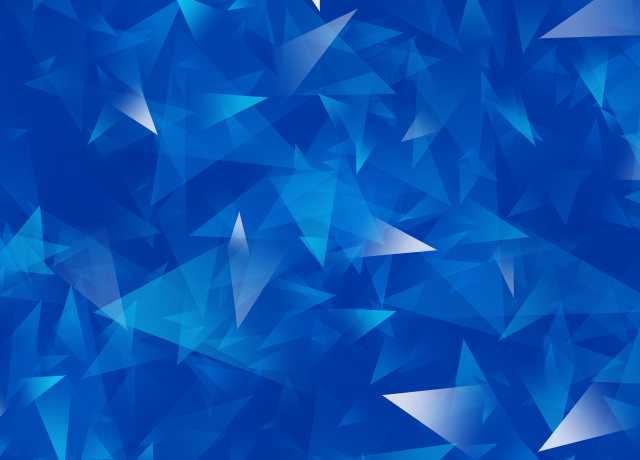
This background is drawn by a Shadertoy shader. Its source:

```glsl
vec4 hash4(float n) {
    vec4 q = fract(n * vec4(0.1031, 0.1030, 0.0973, 0.1099) + 0.137);
    q += dot(q, q.wzxy + 33.33);
    return fract((q.xxyz + q.yzzw) * q.zywx);
}

vec2 heading(float angle) {
    return vec2(cos(angle), sin(angle));
}

// Broad pattern of lit and shaded regions, 0 to 1
float glow(vec2 p) {
    return 0.5 + 0.28 * sin(p.x * 7.0 + p.y * 4.0 + 0.6) + 0.22 * sin(p.y * 9.0 - p.x * 5.0 + 1.0);
}

// Signed distance to the line a-b, positive on its right side
float edgeDistance(vec2 p, vec2 a, vec2 b) {
    vec2 along = normalize(b - a);
    return dot(p - a, vec2(along.y, -along.x));
}

// Sharp triangle, opaque at its tip and fading towards the far edge
float shard(vec2 p, vec2 center, float size, float rest, vec4 rnd) {
    float turn = 6.2832 * rnd.x;
    vec2 tip = center + size * 1.3 * heading(turn);
    vec2 left = center + size * mix(0.5, 1.1, rnd.y) * heading(turn + 1.9 + 0.7 * rnd.z);
    vec2 right = center + size * mix(0.5, 1.1, rnd.z) * heading(turn - 1.9 - 0.7 * rnd.w);
    float base = edgeDistance(p, left, right);
    float outside = max(base, max(edgeDistance(p, tip, left), edgeDistance(p, right, tip)));
    float cover = clamp(0.5 - outside * iResolution.y, 0.0, 1.0);
    float nearTip = base / edgeDistance(tip, left, right);
    return cover * mix(rest, 1.0, smoothstep(0.0, 0.85, nearTip));
}

// Blend a layer of spread shards over the colour below, stronger in lit regions
vec3 scatter(vec3 below, vec2 p, int count, float size, float seed,
             vec3 tintA, vec3 tintB, float opacity, float rest) {
    vec2 area = vec2(iResolution.x / iResolution.y, 1.0);
    for (int i = 0; i < count; i++) {
        float id = float(i) + seed;
        vec4 shape = hash4(id);
        vec4 look = hash4(id + 511.7);
        vec2 spread = fract(id * vec2(0.7549, 0.5698) + 0.2 * look.zw);
        vec2 center = mix(vec2(-0.06), area + 0.06, spread);
        float scale = size * mix(0.5, 1.5, look.x * look.x);
        float strength = opacity * mix(0.3, 1.0, look.y) * mix(0.45, 1.25, glow(center));
        float alpha = shard(p, center, scale, rest, shape) * min(strength, 1.0);
        below = mix(below, mix(tintA, tintB, look.z), alpha);
    }
    return below;
}

void mainImage(out vec4 fragColor, in vec2 fragCoord) {
    vec2 p = fragCoord / iResolution.y;

    // Deep blue ground
    vec3 color = mix(vec3(0.0, 0.19, 0.59), vec3(0.0, 0.25, 0.67), glow(p));

    // Large translucent blues with shadows between
    vec3 azure = vec3(0.0, 0.42, 0.86);
    vec3 sky = vec3(0.03, 0.62, 0.88);
    vec3 cyan = vec3(0.06, 0.84, 0.96);
    vec3 navyA = vec3(0.0, 0.18, 0.59);
    vec3 navyB = vec3(0.0, 0.24, 0.66);
    color = scatter(color, p, 36, 0.22, 3.0, azure, sky, 0.62, 0.08);
    color = scatter(color, p, 26, 0.17, 91.0, navyA, navyB, 0.85, 0.1);

    // Medium and small blues
    color = scatter(color, p, 80, 0.12, 157.0, azure, sky, 0.62, 0.06);
    color = scatter(color, p, 30, 0.09, 251.0, navyA, navyB, 0.75, 0.0);
    color = scatter(color, p, 110, 0.062, 283.0, azure, sky, 0.60, 0.05);

    // Bright cyan accents
    color = scatter(color, p, 8, 0.20, 409.0, sky, cyan, 0.85, 0.0);
    color = scatter(color, p, 30, 0.08, 431.0, sky, cyan, 0.95, 0.0);

    // Pale glints fading to nothing
    color = scatter(color, p, 15, 0.11, 613.0, vec3(0.76, 0.83, 0.94), vec3(0.95, 0.94, 0.97), 1.1, 0.0);

    fragColor = vec4(color, 1.0);
}
```
